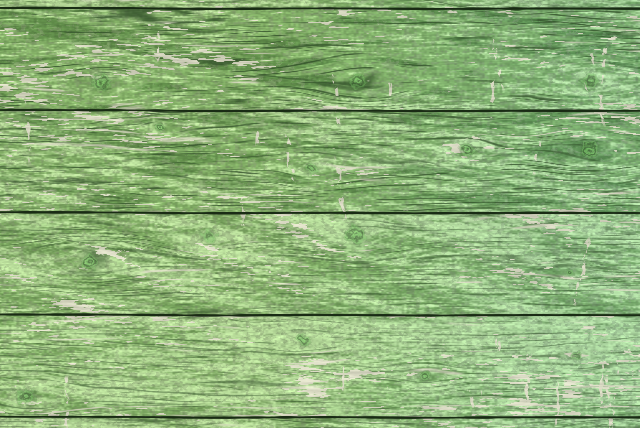
A Shadertoy shader for this texture:

```glsl
// Weathered green-painted boards: four full horizontal planks with slivers above
// and below. Stretched noise bends around knots to make grain and fine cracks,
// while thresholded noise and broken upright scratches expose the pale wood.

#define PLANK_HEIGHT 0.2388
#define FIRST_SEAM 0.0254
#define SEAM_HALF_WIDTH 0.0013
#define KNOT_SLOTS 5
#define SCRATCHES 26
#define CRACK_STRENGTH 0.75
#define FLAKE_LEVEL 0.655
#define WEAR_GAIN 0.035
#define SPECKLE 0.20

const vec3 LIGHT_PAINT = vec3(0.70, 0.85, 0.61);
const vec3 MID_PAINT = vec3(0.52, 0.71, 0.43);
const vec3 DARK_PAINT = vec3(0.30, 0.49, 0.25);
const vec3 GREY_PAINT = vec3(0.54, 0.64, 0.48);
const vec3 BARE_WOOD = vec3(0.90, 0.89, 0.81);
const vec3 GAP = vec3(0.10, 0.17, 0.08);

float hash(vec2 p) {
    return fract(sin(dot(p, vec2(127.1, 311.7))) * 43758.55);
}

float noise(vec2 p) {
    vec2 i = floor(p), f = fract(p);
    f = f * f * (3.0 - 2.0 * f);
    return mix(mix(hash(i), hash(i + vec2(1, 0)), f.x),
               mix(hash(i + vec2(0, 1)), hash(i + vec2(1, 1)), f.x), f.y);
}

float fbm(vec2 p) {
    float sum = 0.0, amp = 0.533;
    for (int i = 0; i < 4; i++) {
        sum += amp * noise(p);
        p = p * 2.03 + 19.7;
        amp *= 0.5;
    }
    return sum;
}

// Thin broken lines along the contours of the stretched grain
float cracks(vec2 grain, float density) {
    float contour = density * (grain.y + 0.055 * noise(grain * vec2(1.7, 20.0))
                  + 0.006 * noise(grain * vec2(14.0, 70.0)));
    float line = 1.0 - smoothstep(0.02, 0.15, abs(fract(contour) - 0.5));
    return line * smoothstep(0.47, 0.60, fbm(grain * vec2(7.0, 65.0) + density));
}

// Broken, slightly slanted upright scratches scattered over all planks
float scratches(vec2 p, float aspect, float px) {
    float mask = 0.0;
    float wobble = 0.014 * (fbm(vec2(p.y * 30.0, 3.0)) - 0.5);
    float broken = smoothstep(0.50, 0.57, fbm(p * vec2(75.0, 60.0)));
    for (int i = 0; i < SCRATCHES; i++) {
        float k = float(i);
        vec2 start = vec2(hash(vec2(k, 1.3)) * aspect, hash(vec2(k, 5.1)) * 0.9);
        float slant = 0.5 * (hash(vec2(k, 8.7)) - 0.5);
        float halfLength = mix(0.02, 0.10, hash(vec2(k, 4.9)));
        vec2 d = p - start;
        float across = abs(d.x - slant * d.y - wobble);
        float width = mix(0.0004, 0.0055, pow(noise(vec2(p.y * 60.0, k * 7.0)), 2.0));
        float along = 1.0 - smoothstep(halfLength * 0.8, halfLength, abs(d.y));
        mask = max(mask, along * (1.0 - smoothstep(width, width + px, across)));
    }
    return mask * broken;
}

void mainImage(out vec4 fragColor, in vec2 fragCoord) {
    float px = 1.0 / iResolution.y;
    float aspect = iResolution.x * px;
    vec2 p = fragCoord * px;

    // Plank index, height within the plank, and per-plank age
    float row = (p.y - FIRST_SEAM) / PLANK_HEIGHT + 0.012 * (noise(vec2(p.x * 4.0, 2.0)) - 0.5);
    float id = floor(row);
    float y = (row - id) * PLANK_HEIGHT;
    float edge = min(y, PLANK_HEIGHT - y);
    float age = smoothstep(0.6, 2.4, id) * step(id, 3.5);
    vec2 seed = vec2(id * 17.3, id * 31.7);

    // Knots push the grain apart and carry rough rings
    float grainY = y + 0.012 * (fbm(vec2(p.x * 2.5, y * 7.0) + seed) - 0.5);
    float knot = 0.0, halo = 0.0, rings = 0.0;
    for (int i = 0; i < KNOT_SLOTS; i++) {
        vec2 key = vec2(float(i) + 2.0, id + 9.0);
        float present = step(0.3, hash(key + 0.7));
        vec2 centre = vec2((float(i) + mix(0.15, 0.85, hash(key))) * aspect / float(KNOT_SLOTS),
                           PLANK_HEIGHT * mix(0.15, 0.85, hash(key + 3.1)));
        float radius = mix(0.010, 0.025, hash(key + 6.4));
        vec2 d = vec2(p.x, y) - centre;
        vec2 reach = d * vec2(0.45, 1.0) / radius;
        grainY -= present * 0.8 * exp(-0.16 * dot(reach, reach)) * d.y;
        float e = length(d * vec2(0.85, 1.0)) / radius + 1.1 * (fbm(p * 90.0) - 0.5);
        float core = present * (1.0 - smoothstep(0.5, 1.15, e));
        knot = max(knot, core);
        halo = max(halo, present * exp(-0.35 * e * e));
        rings += core * (0.5 + 0.5 * sin(e * 11.0));
    }
    vec2 grain = vec2(p.x, grainY) + seed;

    // Paint: broad fading, fine fibres, weathered streaks and speckle
    float fibre = fbm(grain * vec2(22.0, 190.0));
    float speck = noise(p * vec2(170.0, 260.0)) - 0.5;
    float fade = fbm(vec2(p.x * 3.0, y * 11.0) + seed);
    float tone = 0.66 + 0.9 * (fade - 0.5) + 1.0 * (fibre - 0.5)
               + SPECKLE * speck - 0.20 * age + 0.15 * halo;
    vec3 color = mix(MID_PAINT, LIGHT_PAINT, smoothstep(0.28, 0.72, tone));
    float stain = smoothstep(0.50, 0.66, fbm(grain * vec2(7.0, 75.0) + 5.0) + 0.35 * (0.5 - fade));
    color = mix(color, DARK_PAINT, stain * mix(0.15, 0.62, age));
    float dusty = smoothstep(0.53, 0.66, fbm(p * vec2(95.0, 150.0) + seed));
    color = mix(color, GREY_PAINT, 0.5 * dusty);
    color += vec3(-0.03, 0.0, 0.04) * (smoothstep(0.5, aspect, p.x) - 0.4);
    color *= 1.0 + SPECKLE * speck + 0.25 * (fibre - 0.5);

    // Two densities of dark hairline cracks, then the knots
    float crack = max(cracks(grain, 52.0), 0.75 * cracks(grain + 3.7, 95.0));
    color = mix(color, DARK_PAINT * 0.62, crack * CRACK_STRENGTH * mix(0.62, 1.0, age));
    color = mix(color, DARK_PAINT * mix(0.75, 1.6, rings), 0.6 * knot);

    // Lost paint: slim ragged flakes, denser at edges and on old planks
    float patches = fbm(vec2(p.x * 4.0, y * 16.0) + seed + 7.0);
    float streaks = fbm(grain * vec2(24.0, 165.0) + 23.0);
    float loss = 0.58 * streaks + 0.42 * patches + WEAR_GAIN * age + 0.03 * speck
               + 0.05 * exp(-edge / 0.007) + 0.06 * age * exp(-5.0 * p.x);
    float bare = smoothstep(FLAKE_LEVEL - 0.005, FLAKE_LEVEL + 0.025, loss);
    float hairline = cracks(grain + 8.3, 38.0) * smoothstep(0.52, 0.62, patches);
    bare = max(max(bare, 0.85 * hairline), scratches(p, aspect, px)) * (1.0 - 0.7 * knot);
    color = mix(color, BARE_WOOD * mix(0.84, 1.10, fibre), 0.92 * bare);

    // Shaded plank edges and the dark gaps between planks
    color *= 1.0 - 0.22 * exp(-edge / 0.003);
    float gapWidth = SEAM_HALF_WIDTH * mix(0.5, 1.5, noise(vec2(p.x * 30.0, floor(row + 0.5))));
    color = mix(color, GAP, 1.0 - smoothstep(gapWidth, gapWidth + px, edge));
    fragColor = vec4(clamp(color, 0.0, 1.0), 1.0);
}
```
